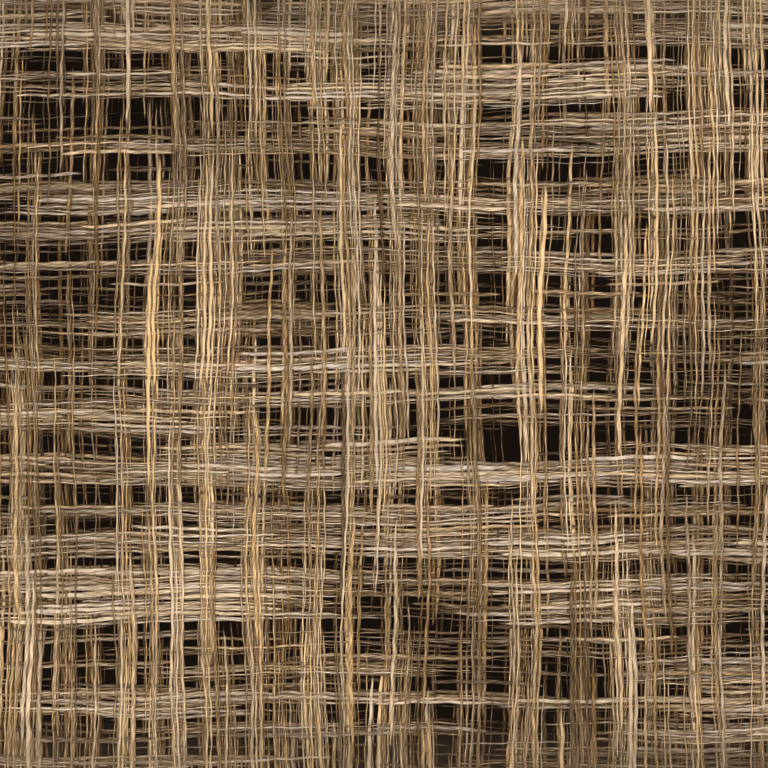
Reproduce this texture procedurally as a Shadertoy shader.

```glsl
// Loose woven mat of dry plant fibres over a dark ground.
// Layers of tapered strands, alternately level and upright, are painted back
// to front; cellular thread centres gather the strands into ragged bundles.

#define LAYERS 14            // strand layers, half in each direction
#define THREADS 28.0         // bundles across the canvas
#define STRANDS 145.0        // strand rows across the canvas
#define STRAY 0.12           // share of strands outside the bundles
#define STRAND_WIDTH 0.0018  // mean half width of a strand
#define SHADOW 0.17          // darkening beside each strand
#define SOFTNESS 0.0009      // fuzz on the strand edges
#define GROUND vec3(0.085, 0.065, 0.05)
#define DARK_STRAW vec3(0.15, 0.105, 0.065)
#define MID_STRAW vec3(0.50, 0.41, 0.31)
#define PALE_STRAW vec3(0.91, 0.81, 0.69)
#define HAZE vec3(0.43, 0.36, 0.28)

float hash(vec2 p) {
    vec3 q = fract(vec3(p.xyx) * 0.1031);
    q += dot(q, q.yzx + 33.33);
    return fract((q.x + q.y) * q.z);
}

// Bundle at p (x along, y across): strength and shade of the thread there
vec2 bundle(vec2 p, float axis) {
    float row = floor(p.y * THREADS);
    vec2 found = vec2(0.0, 0.35);
    for (int i = -1; i <= 1; i++) {
        float id = row + float(i);
        float h = hash(vec2(id + 50.0, axis * 37.0 + 3.0));
        float span = floor(p.x * 3.2 + h * 9.0);
        float present = hash(vec2(id + 90.0, span + axis * 61.0 + 20.0));
        float shade = hash(vec2(id + 140.0, span + axis * 29.0 + 40.0));
        float centre = id + 0.5 + 0.65 * (h - 0.5);
        float breadth = mix(0.17, 0.56, fract(h * 7.3 + present));
        float near = 1.0 - smoothstep(breadth * 0.7, breadth * 1.2,
                                     abs(p.y * THREADS - centre));
        float strength = near * smoothstep(0.08, 0.5, present);
        if (strength > found.x) found = vec2(strength, 0.5 * shade + 0.5 * h);
    }
    return found;
}

vec3 straw(float tone, float warmth) {
    tone = clamp(tone, 0.0, 1.0);
    vec3 c = mix(DARK_STRAW, MID_STRAW, min(tone * 2.0, 1.0));
    c = mix(c, PALE_STRAW, max(tone * 2.0 - 1.0, 0.0));
    return c * mix(vec3(0.96, 0.99, 1.07), vec3(1.08, 0.99, 0.80), warmth);
}

// Paint one layer of strands running along p.x
void layStrands(inout vec3 colour, vec2 p, float axis, float layer, float depth) {
    float blur = SOFTNESS + 0.4 / iResolution.y;
    float segment = mix(0.13, 0.36, hash(vec2(layer, 8.0)));
    float across = p.y * STRANDS + layer * 0.37;
    for (int i = -1; i <= 1; i++) {
        float row = floor(across) + float(i);
        float shift = hash(vec2(row + 200.0, layer * 13.0 + 5.0));
        float along = p.x / segment + shift * 7.0;
        float cell = floor(along);
        float t = along - cell;
        vec2 key = vec2(row + 300.0, cell + layer * 41.0 + 10.0);
        float pick = hash(key);
        float form = hash(key + 117.0);
        float shade = hash(key + 231.0);

        // Strand presence follows the bundle at its own middle
        vec2 middle = vec2((cell + 0.5 - shift * 7.0) * segment,
                           (row + 0.5 - layer * 0.37) / STRANDS);
        vec2 thread = bundle(middle, axis);
        if (pick > mix(STRAY, 0.93, thread.x)) continue;

        // Jittered, tilted and bowed centre line with tapered ends
        float centre = row + 0.5 + 0.7 * (form - 0.5)
                     + 0.9 * (shade - 0.5) * (t - 0.5)
                     + 0.10 * sin(p.x * 38.0 + form * 40.0)
                     + 0.08 * sin(p.x * 140.0 + shade * 60.0);
        float d = abs(across - centre) / STRANDS;
        float taper = smoothstep(0.0, 0.15, t) * (1.0 - smoothstep(0.8, 1.0, t));
        float width = STRAND_WIDTH * mix(0.5, 1.5, form * form) * (0.4 + 0.6 * taper);

        // Bundles are paler than strays; flecks run along each fibre
        float fleck = sin(p.x * 95.0 + form * 50.0)
                    + sin(p.x * 251.0 + shade * 70.0 + p.y * 900.0)
                    + sin(p.x * 430.0 + form * 90.0 - p.y * 1500.0);
        float tone = mix(0.30, 0.75, depth) + 0.42 * (shade - 0.5) + 0.06 * fleck;
        tone += 0.22 * (thread.x - 0.5) + 0.42 * (thread.y - 0.5);
        tone -= 0.10 * min(d * d / (width * width), 1.0);
        float warmth = mix(0.05, 0.35, axis) + 0.6 * fract(shade * 9.0 + thread.y);

        float halo = 1.0 - smoothstep(width, width * 2.0 + 0.0015, d);
        colour *= 1.0 - SHADOW * halo * taper;
        float cover = 1.0 - smoothstep(width - blur, width + blur, d);
        cover *= smoothstep(0.0, 0.4, taper) * (0.9 + 0.1 * sin(p.x * 170.0 + pick * 80.0));
        colour = mix(colour, straw(tone, warmth), cover);
    }
}

void mainImage(out vec4 fragColor, in vec2 fragCoord) {
    vec2 uv = fragCoord / iResolution.xy;
    vec3 colour = GROUND;
    for (int i = 0; i < LAYERS; i++) {
        float axis = float(i % 2);
        float depth = float(i) / float(LAYERS - 1);
        vec2 p = axis > 0.5 ? uv.yx : uv;
        // Slow sway shared by every strand of one direction
        p.y += 0.0035 * sin(p.x * 8.0 + p.y * 11.0 + axis * 2.0)
             + 0.0013 * sin(p.x * 24.0 - p.y * 37.0 + axis);
        layStrands(colour, p, axis, float(i) + 1.0, depth);
    }
    // Broad uneven light, then hazy bands along the lower and upper rims
    float light = sin(uv.x * 9.0 + 2.0 * sin(uv.y * 7.0)) * sin(uv.y * 12.0 + uv.x * 5.0);
    colour *= 1.04 + 0.09 * light;
    float rim = smoothstep(0.42, 0.49, abs(uv.y - 0.5));
    colour = mix(colour, HAZE, 0.28 * rim);
    fragColor = vec4(colour, 1.0);
}
```
